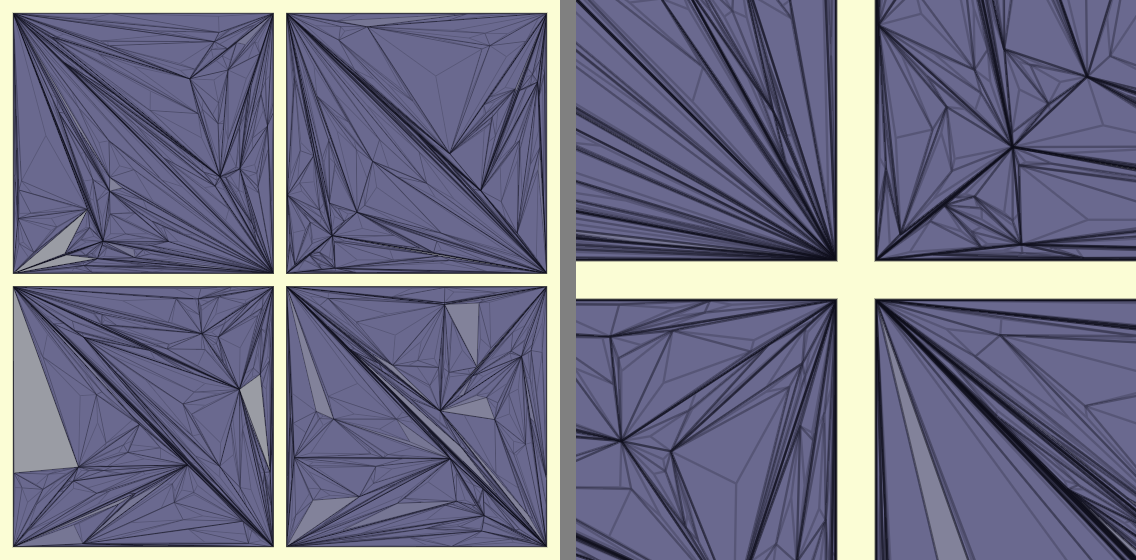
Left, the full canvas; right, a detail of the centre.
Write a WebGL 2 fragment shader that draws this pattern.

```glsl
#version 300 es
precision highp float;
// Two by two square panels of randomly subdivided triangles, with fine ink lines on cream.

#define TILES 2.0        // panels across and down
#define GAP 0.0236       // space between panels and around them
#define LINE_WIDTH 0.0014
#define LEVELS 6         // depth of subdivision
#define FIRST_STOP 3     // first level at which a triangle may stay whole
#define STOP_CHANCE 0.03
#define INK_FIRST 0.80   // line opacity at the coarsest level
#define INK_LAST 0.20    // line opacity at the finest level
#define SEED 29u

uniform vec2 u_resolution;
out vec4 outColor;

const vec3 CREAM = vec3(0.985, 0.992, 0.835);
const vec3 SLATE = vec3(0.415, 0.412, 0.560);
const vec3 PALE = vec3(0.605, 0.610, 0.645);
const vec3 INK = vec3(0.045, 0.045, 0.095);

// Integer hash
uint scramble(uint n) {
    n = n * 747796405u + 2891336453u;
    n = ((n >> ((n >> 28u) + 4u)) ^ n) * 277803737u;
    return (n >> 22u) ^ n;
}

// Advances the seed and returns a value from 0 to 1
float random(inout uint seed) {
    seed = scramble(seed);
    return float(seed >> 8u) / 16777216.0;
}

float cross2(vec2 a, vec2 b) {
    return a.x * b.y - a.y * b.x;
}

float segmentDistance(vec2 q, vec2 a, vec2 b) {
    vec2 ab = b - a;
    float t = clamp(dot(q - a, ab) / max(dot(ab, ab), 1e-9), 0.0, 1.0);
    return length(q - a - ab * t);
}

float stroke(float dist, float pixel) {
    return clamp((0.5 * LINE_WIDTH - dist) / pixel + 0.5, 0.0, 1.0);
}

// Panel of half size h, centred on the origin
vec3 trianglePanel(vec2 q, float h, uint seed, float pixel) {
    // Split the square along its falling diagonal
    bool upper = q.x + q.y > 0.0;
    vec2 a = upper ? vec2(-h, h) : vec2(h, -h);
    vec2 b = -a;
    vec2 c = upper ? vec2(h) : vec2(-h);
    float turn = sign(cross2(b - a, c - a));
    float bare = 1.0 - INK_FIRST * stroke(segmentDistance(q, a, b), pixel);
    vec3 fill = SLATE;
    seed = scramble(seed * 2u + uint(upper));

    for (int level = 0; level < LEVELS; level++) {
        // A triangle left whole early stays paler
        uint draw = seed;
        if (random(draw) < STOP_CHANCE && level >= FIRST_STOP) {
            fill = mix(SLATE, PALE, pow(0.5, float(level - FIRST_STOP)));
            break;
        }

        // Inner point, drawn towards the edge ab
        float along = mix(0.12, 0.88, random(draw));
        if (level == 0) along = upper ? mix(0.5, 0.8, along) : mix(0.2, 0.5, along);
        float inward = random(draw);
        vec2 p = mix(mix(a, b, along), c, 0.01 + 0.9 * inward * inward);

        // Ink the three spokes
        float dist = min(segmentDistance(q, p, a),
                     min(segmentDistance(q, p, b), segmentDistance(q, p, c)));
        float opacity = mix(INK_FIRST, INK_LAST, float(level) / float(LEVELS - 1));
        bare *= 1.0 - opacity * stroke(dist, pixel);

        // Step into the child that holds q
        vec2 d = q - p;
        float sideA = turn * cross2(a - p, d);
        float sideB = turn * cross2(b - p, d);
        float sideC = turn * cross2(c - p, d);
        uint child = 2u;
        vec2 from = c, to = a;
        if (sideA >= 0.0 && sideB < 0.0) { child = 0u; from = a; to = b; }
        else if (sideB >= 0.0 && sideC < 0.0) { child = 1u; from = b; to = c; }
        a = from;
        b = to;
        c = p;
        seed = scramble(seed * 3u + child + 1u);
    }
    return mix(INK, fill, bare);
}

void main() {
    vec2 uv = gl_FragCoord.xy / u_resolution;
    float pixel = 1.0 / min(u_resolution.x, u_resolution.y);

    // Panel grid
    float period = (1.0 - GAP) / TILES;
    float h = 0.5 * (period - GAP);
    vec2 cell = clamp(floor((uv - 0.5 * GAP) / period), 0.0, TILES - 1.0);
    vec2 q = uv - 0.5 * GAP - (cell + 0.5) * period;
    uint seed = scramble(SEED + uint(cell.x + TILES * cell.y));

    // Panel on cream, then its outline
    float edge = max(abs(q.x), abs(q.y)) - h;
    float inside = clamp(0.5 - edge / pixel, 0.0, 1.0);
    vec3 color = mix(CREAM, trianglePanel(q, h, seed, pixel), inside);
    color = mix(color, INK, INK_FIRST * stroke(abs(edge), pixel));
    outColor = vec4(color, 1.0);
}
```
